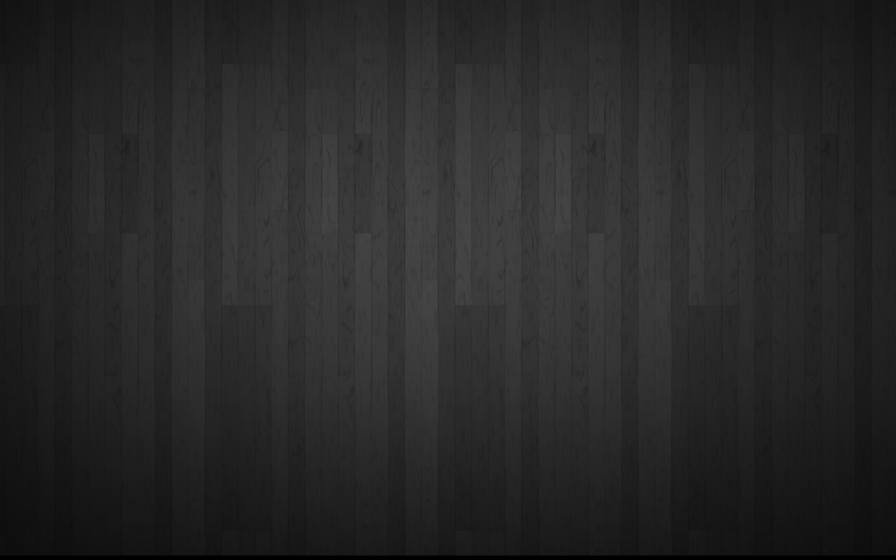
Write a Shadertoy shader that draws this texture.

```glsl
// Dark charcoal wood floor: a block of 14 narrow upright planks repeats across and down.
// Each plank has one inset board of another tone, with broken pores and thin growth
// lines; a broad soft light above the middle fades to nearly black corners.

const int PLANKS = 14;
const vec2 BLOCK = vec2(0.4167, 0.8333); // size of one repeat, in canvas heights

// Start and end of the inset board, measured down the block
const vec2 BOARD_SPAN[PLANKS] = vec2[](
    vec2(.137, .655), vec2(.137, .655), vec2(.137, .655), vec2(.28, .45),
    vec2(.05, .92), vec2(.19, .50), vec2(.287, .50), vec2(.137, .805),
    vec2(.287, .50), vec2(.30, .72), vec2(.08, .88), vec2(.19, .86),
    vec2(.19, .60), vec2(.10, .94));

// Tone of the inset board and of the rest of its plank
const vec2 BOARD_TONE[PLANKS] = vec2[](
    vec2(1.06, .88), vec2(.97, .91), vec2(1.0, .91), vec2(1.06, 1.0),
    vec2(.91, .90), vec2(1.03, .99), vec2(1.10, 1.0), vec2(.95, 1.0),
    vec2(.92, 1.05), vec2(1.0, 1.03), vec2(.91, .90), vec2(1.06, 1.05),
    vec2(1.02, 1.08), vec2(.92, .91));

float hash(vec2 p) {
    vec3 q = fract(vec3(p.xyx) * 0.1031);
    q += dot(q, q.yzx + 33.33);
    return fract((q.x + q.y) * q.z);
}

float noise(vec2 p) {
    vec2 i = floor(p), f = fract(p);
    f = f * f * (3.0 - 2.0 * f);
    return mix(mix(hash(i), hash(i + vec2(1, 0)), f.x),
               mix(hash(i + vec2(0, 1)), hash(i + 1.0), f.x), f.y);
}

// Grain at q: x across the plank (0 to 1), y down the block (0 to 1)
float grain(vec2 q, float seed) {
    vec2 offset = vec2(seed * 17.0, seed * 5.0);
    float cloud = noise(q * vec2(2.0, 18.0) + offset) - 0.5;
    float pores = smoothstep(0.55, 0.95, noise(q * vec2(9.0, 55.0) + offset));

    // Thin broken lines around a long heart, bent by slow noise
    vec2 heart = vec2(mix(0.25, 0.75, hash(vec2(seed, 3.0))),
                      mix(0.2, 0.75, hash(vec2(seed, 8.0))));
    vec2 d = (q - heart) * vec2(1.0, 5.0);
    float bend = noise(q * vec2(2.5, 30.0) + offset);
    float ring = sin(24.0 * (length(d) + 0.3 * bend));
    float broken = smoothstep(0.25, 0.75, noise(q * vec2(3.0, 40.0) + offset + 40.0));
    float bold = mix(0.4, 1.0, hash(vec2(seed, 5.0)));
    float figure = bold * broken * smoothstep(0.5, 1.0, ring) * exp(-0.5 * dot(d, d));
    return 0.02 + 0.05 * cloud - 0.08 * pores - 0.2 * figure;
}

// Relative brightness of the floor; p in canvas heights, y downwards
float floorTone(vec2 p) {
    vec2 t = fract((p - vec2(0.3958, 0.0)) / BLOCK);
    float across = t.x * float(PLANKS);
    int plank = min(int(across), PLANKS - 1);
    float x = fract(across);

    vec2 span = BOARD_SPAN[plank];
    vec2 tones = BOARD_TONE[plank];
    bool inset = t.y > span.x && t.y < span.y;
    float seed = float(plank) * 2.0 + (inset ? 1.0 : 0.0);
    float tone = (inset ? tones.x : tones.y) + grain(vec2(x, t.y), seed);

    // Hairline seams that come and go along the sides, fainter at the board ends
    float side = min(x, 1.0 - x);
    float end = min(abs(t.y - span.x), abs(t.y - span.y));
    float worn = 0.16 * noise(vec2(floor(across + 0.5) * 7.0, t.y * 12.0));
    tone *= 1.0 - worn * (1.0 - smoothstep(0.03, 0.06, side));
    return tone * (1.0 - 0.04 * (1.0 - smoothstep(0.001, 0.002, end)));
}

void mainImage(out vec4 fragColor, in vec2 fragCoord) {
    // Average 3 x 3 samples to smooth every edge
    float tone = 0.0;
    for (int i = 0; i < 9; i++) {
        vec2 shift = (vec2(i % 3, i / 3) - 1.0) / 3.0;
        vec2 p = (fragCoord + shift) / iResolution.y;
        tone += floorTone(vec2(p.x, 1.0 - p.y)) / 9.0;
    }

    // Broad light, strongest a little above the middle
    vec2 uv = fragCoord / iResolution.xy;
    vec2 d = (uv - vec2(0.5, 0.58)) * 2.0;
    float light = 0.01 + 0.238 * exp(-0.7 * d.x * d.x - 0.75 * d.y * d.y);

    // Narrow black strip along the bottom
    float strip = smoothstep(0.006, 0.010, uv.y);
    fragColor = vec4(vec3(light * tone * strip), 1.0);
}
```
